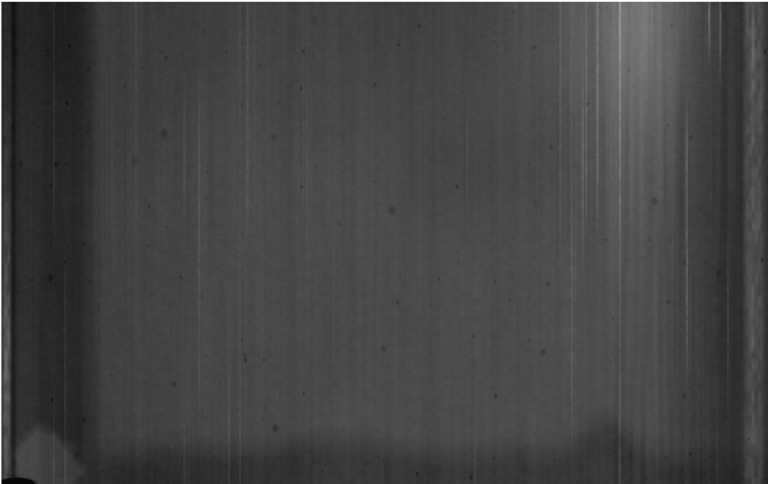
A Shadertoy shader for this texture:

```glsl
// A dark, worn photographic plate: soft grey shading with darker sides and foot,
// a pale glow at the upper right, fine vertical streaks, grain and small specks.
// Broad tones are smooth masks; streaks are value noise stretched along y.
#define BASE_TONE 0.288
#define LEFT_SHADE 0.100
#define RIGHT_SHADE 0.105
#define FOOT_SHADE 0.085
#define GLOW 0.115
#define STREAK 0.060
#define SCRATCH 0.085
#define GRAIN 0.034
#define MOTTLE 0.042
#define SPECK 0.080

float hash(vec2 p) {
    return fract(sin(dot(p, vec2(127.1, 311.7))) * 43758.545);
}

float noise(vec2 p) {
    vec2 i = floor(p), f = fract(p);
    f = f * f * (3.0 - 2.0 * f);
    float low = mix(hash(i), hash(i + vec2(1, 0)), f.x);
    float high = mix(hash(i + vec2(0, 1)), hash(i + vec2(1, 1)), f.x);
    return mix(low, high, f.y);
}

// Layered noise centred on zero.
float cloud(vec2 p) {
    float sum = 0.0, gain = 0.5;
    for (int i = 0; i < 4; i++) {
        sum += gain * (noise(p) - 0.5);
        p = p * 2.03 + 17.3;
        gain *= 0.5;
    }
    return sum;
}

float bump(vec2 uv, vec2 centre, vec2 size) {
    vec2 d = (uv - centre) / size;
    return exp(-dot(d, d));
}

float band(float x, float from, float to, float soft) {
    return smoothstep(from - soft, from + soft, x) - smoothstep(to - soft, to + soft, x);
}

// Large light and dark areas.
float shading(vec2 uv, vec2 p) {
    float x = uv.x + 0.012 * cloud(p * vec2(5.0, 3.0));
    float tone = BASE_TONE + MOTTLE * cloud(p * vec2(4.0, 3.0) + 5.0);
    tone -= LEFT_SHADE * (1.0 - smoothstep(0.095, 0.145, x));
    tone -= 0.038 * (1.0 - smoothstep(0.12, 0.42, x));
    tone += 0.030 * band(x, 0.018, 0.048, 0.010);
    tone -= RIGHT_SHADE * smoothstep(0.84, 0.95, x);
    tone -= 0.030 * smoothstep(0.55, 1.0, uv.y) * (1.0 - smoothstep(0.55, 0.8, x));
    tone -= 0.028 * bump(uv, vec2(0.63, 0.66), vec2(0.12, 0.12));
    tone += GLOW * bump(uv, vec2(0.84, 0.97), vec2(0.075, 0.28));
    tone += 0.030 * bump(uv, vec2(0.78, 0.90), vec2(0.18, 0.40));

    // Wavy dark foot and the paler stain in its left corner.
    float edge = 0.055 + 0.10 * cloud(p * vec2(5.0, 2.0) + 31.0);
    edge += 0.055 * bump(uv, vec2(0.47, 0.0), vec2(0.10, 1.0));
    edge += 0.070 * bump(uv, vec2(0.79, 0.0), vec2(0.04, 1.0));
    float foot = 1.0 - smoothstep(edge - 0.045, edge + 0.045, uv.y);
    tone -= FOOT_SHADE * foot * smoothstep(0.10, 0.16, x) * (1.0 - 0.6 * smoothstep(0.85, 0.95, x));
    float stain = bump(uv + 0.06 * cloud(p * 14.0), vec2(0.06, 0.04), vec2(0.045, 0.08));
    return tone + 0.085 * smoothstep(0.25, 0.55, stain);
}

// Vertical streaks in three widths, plus sparse bright scratches.
float streaks(vec2 uv, vec2 p) {
    float lines = 0.40 * (noise(p * vec2(190.0, 3.0)) - 0.5);
    lines += 0.38 * (noise(p * vec2(85.0, 1.6) + 9.0) - 0.5);
    lines += 0.30 * (noise(p * vec2(28.0, 0.9) + 21.0) - 0.5);
    float rough = 0.75 + 1.1 * band(uv.x, 0.77, 0.95, 0.04) * (0.45 + 0.75 * uv.y);
    rough += 0.45 * band(uv.x, 0.12, 0.16, 0.015);

    float column = p.x * 130.0;
    float id = floor(column);
    float core = 1.0 - smoothstep(0.10, 0.50, abs(fract(column) - 0.5));
    float chosen = step(0.87, hash(vec2(id, 4.0)));
    float run = smoothstep(0.45, 0.85, noise(vec2(id * 7.3, p.y * 3.0)));
    float worn = 0.45 + 0.55 * noise(p * vec2(130.0, 110.0));
    return STREAK * rough * lines + SCRATCH * core * chosen * run * worn * rough;
}

// Small soft blots, one possible per cell.
float specks(vec2 p) {
    float dark = 0.0;
    for (int layer = 0; layer < 2; layer++) {
        float scale = 13.0 + 12.0 * float(layer);
        vec2 cell = floor(p * scale), key = cell + 50.0 * float(layer);
        vec2 centre = 0.3 + 0.4 * vec2(hash(key), hash(key + 7.7));
        vec2 d = (fract(p * scale) - centre) * vec2(1.2, 0.9);
        float radius = 0.07 + 0.11 * hash(key + 3.1);
        float shown = step(0.88, hash(key + 13.7)) * (0.3 + 0.7 * hash(key + 19.0));
        dark += shown * (1.0 - smoothstep(radius * 0.2, radius, length(d)));
    }
    return dark;
}

void mainImage(out vec4 fragColor, in vec2 fragCoord) {
    vec2 uv = fragCoord / iResolution.xy;
    vec2 p = fragCoord / iResolution.y;
    float tone = shading(uv, p) + streaks(uv, p) - SPECK * specks(p);
    tone += GRAIN * (0.6 * noise(p * 210.0) + 0.4 * noise(p * 90.0 + 40.0) - 0.5);

    // Rubbed strips and dark rules along both sides.
    float rub = 0.5 + 0.7 * noise(p * vec2(160.0, 45.0));
    float low = bump(uv, vec2(0.0, 0.25), vec2(1.0, 0.28));
    tone += (0.05 + 0.17 * low) * rub * band(uv.x, 0.004, 0.013, 0.003);
    tone -= 0.07 * band(uv.x, 0.016, 0.020, 0.003);
    tone += 0.11 * rub * band(uv.x, 0.970, 0.994, 0.005);
    tone += 0.12 * rub * band(uv.x, 0.978, 0.982, 0.002) * noise(vec2(3.0, p.y * 6.0));

    // Black chip in the lower corner and the white paper margin.
    float chip = length((uv - vec2(0.022, 0.0)) / vec2(0.026, 0.014));
    tone = mix(0.03, tone, smoothstep(0.8, 1.1, chip));
    float margin = max(smoothstep(0.9955, 0.9975, uv.y), 1.0 - smoothstep(0.0010, 0.0028, uv.x));
    fragColor = vec4(vec3(mix(clamp(tone, 0.02, 0.9), 1.0, margin)), 1.0);
}
```
